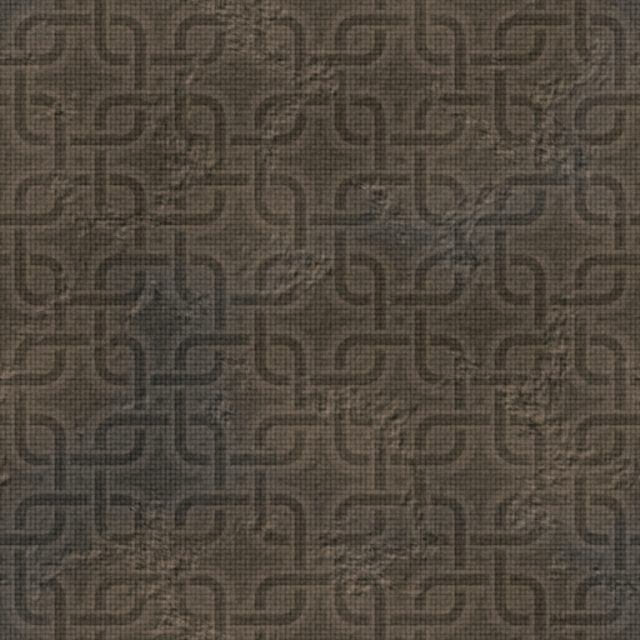
Write a three.js fragment shader that draws this pattern.

```glsl
// Worn stone lattice of interlaced rounded strands, 8 by 8 cells, under a fine mesh.
// Every cell holds two bent strands; alternate cells are turned a quarter so they weave.
// Stains, grain and flaking come from tiling cellular noise, some of it lit as relief.
#define CELLS 8.0
#define LINE_OFFSET 0.25
#define BEND 0.23
#define GROOVE 0.066
#define RIM 0.13
#define SHOULDER 0.205
#define EDGE 0.018
#define MESH_COUNT 128.0
#define MESH_DEPTH 0.36
#define WEAR 0.95
#define DARK vec3(0.24, 0.217, 0.179)
#define LIGHT vec3(0.40, 0.358, 0.308)
#define TAU 6.28318

varying vec2 vUv;

vec2 hash2(vec2 p) {
  vec2 q = vec2(dot(p, vec2(127.1, 311.7)), dot(p, vec2(269.5, 183.3)));
  return fract(sin(q) * 43758.5);
}

// Distance to the nearest scattered point, tiling over the canvas
float cellular(vec2 uv, float count) {
  vec2 cell = floor(uv * count);
  vec2 local = fract(uv * count);
  float nearest = 2.0;
  for (int y = -1; y <= 1; y++) {
    for (int x = -1; x <= 1; x++) {
      vec2 neighbour = vec2(float(x), float(y));
      vec2 point = neighbour + hash2(mod(cell + neighbour, count) + count);
      nearest = min(nearest, length(point - local));
    }
  }
  return nearest;
}

float layered(vec2 uv, float count) {
  float sum = 0.0;
  float weight = 0.5;
  for (int i = 0; i < 3; i++) {
    sum += weight * cellular(uv, count);
    count *= 2.0;
    weight *= 0.6;
  }
  return sum;
}

vec2 bendSpace(vec2 uv) {
  return uv + 0.012 * sin(TAU * (uv.yx * 3.0 + uv * 2.0));
}

float inside(float dist, float radius) {
  return 1.0 - smoothstep(radius - EDGE, radius + EDGE, dist);
}

// Distance to a strand rising from the bottom edge and bending to the right edge
float strandDistance(vec2 p) {
  vec2 corner = BEND - vec2(p.x + LINE_OFFSET, LINE_OFFSET - p.y);
  float d = min(max(corner.x, corner.y), 0.0) + length(max(corner, 0.0)) - BEND;
  return abs(d);
}

float layStrand(float tone, float dist) {
  tone = mix(tone, 0.76, inside(dist, RIM));
  return mix(tone, 0.14, inside(dist, GROOVE));
}

float latticeTone(vec2 uv) {
  vec2 grid = uv * CELLS;
  vec2 cell = floor(grid);
  vec2 p = fract(grid) - 0.5;
  if (mod(cell.x + cell.y, 2.0) < 0.5) p = vec2(p.y, -p.x);

  float first = strandDistance(p);
  float second = strandDistance(-p);
  bool firstOver = p.x + p.y > 0.0;
  float over = firstOver ? first : second;
  float under = firstOver ? second : first;

  // Sunken ground, raised shoulder and leaf, then a stud between four crossings
  float leaf = inside(max(abs(p.x), abs(p.y)), LINE_OFFSET);
  float tone = mix(0.34, 0.60, max(leaf, inside(min(first, second), SHOULDER)));
  float stud = inside(length(0.5 - abs(p)), 0.05) * step(0.0, p.x * p.y);
  tone = mix(tone, 0.25, stud);
  return layStrand(layStrand(tone, under), over);
}

void main() {
  vec2 bent = bendSpace(vUv);
  float worn = WEAR * smoothstep(0.47, 0.60, layered(bent, 8.0));

  // Small chips, lit from above left, with dark pits between them
  float chips = layered(bent, 40.0);
  float relief = chips - layered(bent + vec2(-0.003, 0.005), 40.0);
  float pits = smoothstep(0.55, 0.75, chips);
  float tone = mix(latticeTone(vUv), 0.68, 0.6 * worn);
  tone += relief * mix(0.65, 3.0, worn) - 0.9 * pits * worn;

  // Broad stains and fine grain
  tone += 0.46 * (0.45 - cellular(bent, 4.0));
  tone += 0.50 * (0.45 - cellular(vUv, 170.0));

  // Mesh of thin dark threads whose strength varies from line to line
  vec2 thread = floor(vUv * MESH_COUNT + 0.375);
  vec2 strength = 0.75 + 0.5 * vec2(hash2(thread.xx).x, hash2(thread.yy).y);
  vec2 wave = 0.5 + 0.5 * cos(TAU * (vUv * MESH_COUNT - 0.125));
  vec2 mesh = strength * (wave * wave - 0.375);
  tone -= MESH_DEPTH * (mesh.x + mesh.y);

  vec3 color = mix(DARK, LIGHT, clamp(tone, -0.6, 1.8));
  float cool = smoothstep(0.45, 0.85, cellular(bent + 0.37, 3.0));
  color += mix(vec3(0.004, 0.0, -0.004), vec3(-0.018, -0.002, 0.016), cool);
  gl_FragColor = vec4(color, 1.0);
}
```
